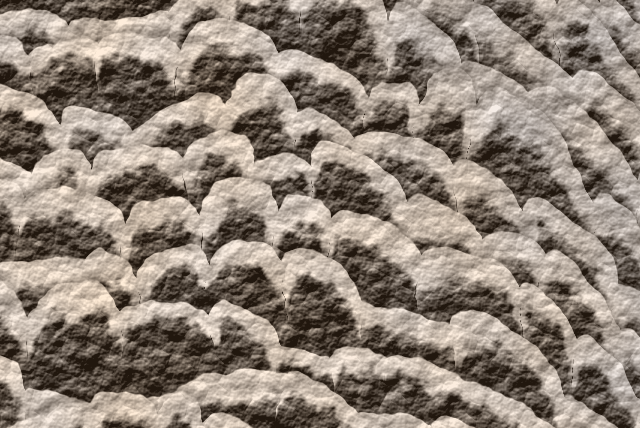
Write a WebGL 2 fragment shader that draws this texture.

```glsl
#version 300 es
precision highp float;
// Weathered sandstone: rows of scalloped ledges with pale caps and dark, gritty faces.
// Ledges are painted from back to front below noisy silhouettes that bend downhill
// to the right; embossed gradient noise and small domes give the grain and nodules.

uniform vec2 u_resolution;
out vec4 fragColor;

const int   FIRST_LEDGE = -2;
const int   LAST_LEDGE  = 13;
const float SPACING     = 0.125;  // distance between ledges
const float WANDER      = 0.13;   // slow rise and fall of a ledge
const float HUMP_RATE   = 5.5;    // humps per canvas height
const float HUMP_HEIGHT = 0.075;
const float BEND        = 0.45;   // downhill curve on the right
const float BEND_START  = 0.5;
const float CAP_DEPTH   = 0.058;
const float CAP_TONE    = 0.83;
const float FACE_TONE   = 0.25;
const float CAP_GRAIN   = 0.075;
const float FACE_GRAIN  = 0.125;
const vec2  LIGHT_STEP  = vec2(-0.0010, 0.0030);
const vec3  SHADOW      = vec3(0.130, 0.090, 0.055);
const vec3  DUST        = vec3(0.950, 0.890, 0.830);

vec2 hash2(vec2 cell) {
    uvec2 k = uvec2(ivec2(cell)) * uvec2(1597334673u, 3812015801u);
    uint n = (k.x ^ k.y) * 1597334673u;
    n = (n ^ (n >> 15)) * 2246822519u;
    n ^= n >> 13;
    return vec2(n & 65535u, n >> 16) / 65535.0;
}

float gradDot(vec2 cell, vec2 offset) {
    float a = 6.28319 * hash2(cell).x;
    return dot(vec2(cos(a), sin(a)), offset);
}

// Gradient noise, roughly -0.7 to 0.7
float gnoise(vec2 p) {
    vec2 i = floor(p), f = p - i;
    vec2 w = f * f * f * (f * (f * 6.0 - 15.0) + 10.0);
    vec2 e = vec2(1.0, 0.0);
    return mix(mix(gradDot(i, f), gradDot(i + e, f - e), w.x),
               mix(gradDot(i + e.yx, f - e.yx), gradDot(i + 1.0, f - 1.0), w.x), w.y);
}

vec2 gnoise2(vec2 p) {
    return vec2(gnoise(p), gnoise(p + 37.4));
}

// Scattered round domes, one at most per cell
float nodules(vec2 p, float rate) {
    vec2 s = p * rate, cell = floor(s);
    float height = 0.0;
    for (int j = -1; j <= 1; j++)
    for (int i = -1; i <= 1; i++) {
        vec2 c = cell + vec2(i, j);
        vec2 away = s - c - hash2(c);
        float radius = 0.25 + 0.5 * hash2(c + 91.0).x;
        height = max(height, radius * (1.0 - dot(away, away) / (radius * radius)));
    }
    return height / rate;
}

float relief(vec2 p) {
    float height = 0.9 * nodules(p, 21.0) + 0.6 * nodules(p + 5.3, 44.0);
    float rate = 17.0;
    for (int i = 0; i < 4; i++) {
        height += gnoise(p * rate + float(i) * 11.7) / rate;
        rate *= 2.03;
    }
    return height;
}

// Upper outline of one ledge: slow wander plus rounded humps of random height
float silhouette(float x, float id) {
    float wander = WANDER * gnoise(vec2(x * 2.1, id * 7.31));
    float s = x * HUMP_RATE + 0.9 * gnoise(vec2(x * 3.0, id * 5.17 + 40.0)) + id * 0.37;
    float f = 2.0 * fract(s) - 1.0;
    float tall = hash2(vec2(floor(s), id)).x;
    return id * SPACING + wander + HUMP_HEIGHT * tall * (1.0 - f * f * f * f);
}

void main() {
    vec2 p = gl_FragCoord.xy / u_resolution.y;
    float pixel = 1.0 / u_resolution.y;

    // Bend and roughen the ledge space
    float run = max(p.x - BEND_START, 0.0);
    vec2 q = p + vec2(0.0, BEND * run * run);
    q += 0.045 * gnoise2(p * 4.0) + 0.013 * gnoise2(p * 15.0) + 0.005 * gnoise2(p * 48.0);

    // Shared surface detail
    float emboss = (relief(p) - relief(p + LIGHT_STEP)) / length(LIGHT_STEP);
    float patches = gnoise(p * 3.3 + 8.0);
    float ragged = 0.028 * gnoise(p * 21.0) + 0.020 * gnoise(p * 52.0 + 3.0);
    float calm = smoothstep(0.8, 1.7, p.x + 0.6 * (p.y - 0.3));
    float depth = CAP_DEPTH * (1.0 + 0.6 * patches + 0.45 * calm);
    float capTone = CAP_TONE - 0.11 * calm + 0.10 * gnoise(p * 9.0) + CAP_GRAIN * emboss;
    float faceTone = FACE_TONE + 0.05 * calm + 0.12 * gnoise(p * 12.0 + 5.0) + FACE_GRAIN * emboss;

    // Paint ledges from back to front
    float tone = faceTone;
    for (int i = LAST_LEDGE; i >= FIRST_LEDGE; i--) {
        float id = float(i);
        float top = silhouette(q.x, id);
        float slope = (silhouette(q.x + 0.004, id) - top) / 0.004;
        float below = (top - q.y) / min(sqrt(1.0 + slope * slope), 1.6);
        float cap = 1.0 - smoothstep(0.72 * depth, 1.3 * depth, below + ragged);
        float ledge = mix(faceTone - 0.5 * max(below - depth, 0.0), capTone, cap);
        tone *= mix(0.80, 1.0, smoothstep(0.0, 0.022, -below));
        tone = mix(tone, ledge, smoothstep(-pixel, pixel, below));
    }

    // Brown shadows to cream dust, with warm and grey patches
    vec3 color = mix(SHADOW, DUST, clamp(tone, 0.0, 1.05));
    float warmth = 0.035 * gnoise(p * 5.0 + 20.0) - 0.02 * calm;
    color *= 1.0 + warmth * vec3(1.0, 0.0, -1.6);
    fragColor = vec4(color, 1.0);
}
```
